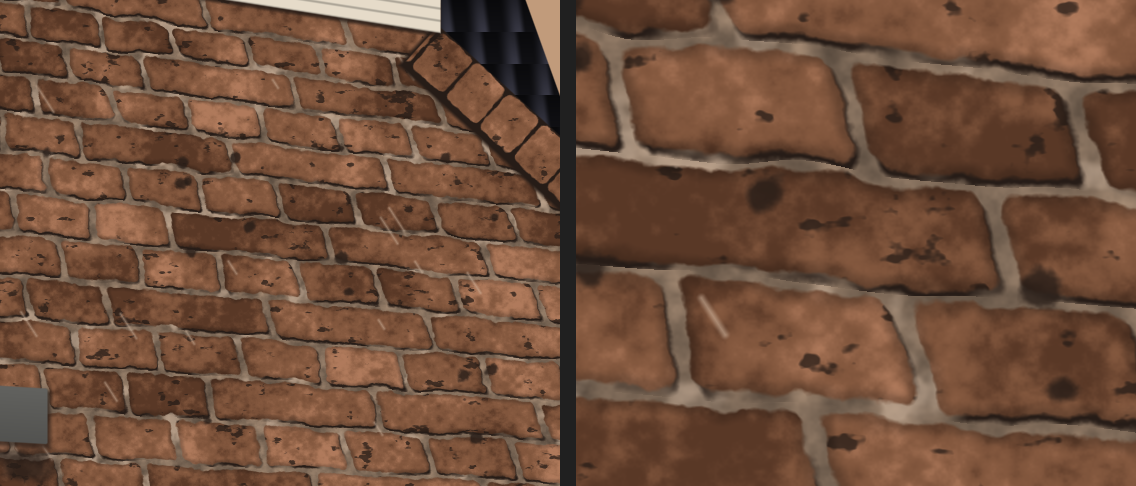
Left: the whole. Right: its middle third, enlarged.
Give the GLSL for this texture, as a WebGL 2 fragment shader.

```glsl
#version 300 es
// Weathered brick wall in sloping courses, with a roof verge, eaves board and grey box.
precision highp float;
uniform vec2 u_resolution;
out vec4 outColor;

const float VIEW_HEIGHT = 6.64;
const vec3 SOOT = vec3(0.15, 0.11, 0.09);
const vec3 BRICK_DARK = vec3(0.35, 0.22, 0.15);
const vec3 BRICK_MID = vec3(0.51, 0.34, 0.24);
const vec3 BRICK_LIGHT = vec3(0.69, 0.48, 0.36);
const vec3 MORTAR = vec3(0.50, 0.42, 0.35);
const vec3 PALE = vec3(0.84, 0.74, 0.65);
const vec3 TILE = vec3(0.09, 0.09, 0.11);
const vec3 BOX_GREY = vec3(0.32, 0.32, 0.31);

float hash(vec2 p) {
  return fract(sin(dot(p, vec2(127.1, 311.7))) * 43758.55);
}

float noise(vec2 p) {
  vec2 i = floor(p), f = fract(p);
  f = f * f * (3.0 - 2.0 * f);
  return mix(mix(hash(i), hash(i + vec2(1, 0)), f.x),
             mix(hash(i + vec2(0, 1)), hash(i + 1.0), f.x), f.y);
}

float fbm(vec2 p) {
  float sum = 0.0, amp = 0.5;
  for (int i = 0; i < 4; i++) {
    sum += amp * noise(p);
    p = p * 2.03 + 17.3;
    amp *= 0.5;
  }
  return sum / 0.9375;
}

float roundBox(vec2 p, vec2 halfSize, float radius) {
  vec2 d = abs(p) - halfSize + radius;
  return length(max(d, 0.0)) + min(max(d.x, d.y), 0.0) - radius;
}

float segment(vec2 p, vec2 a, vec2 b) {
  vec2 ab = b - a;
  return length(p - a - ab * clamp(dot(p - a, ab) / dot(ab, ab), 0.0, 1.0));
}

float fill(float d, float soft) { return 1.0 - smoothstep(-soft, soft, d); }

// Alternate courses drop every second joint to make long bricks
bool jointMissing(float k, float row) {
  return mod(row, 2.0) > 0.5 && k > 0.5 && mod(k + (row - 1.0) * 0.5, 2.0) < 0.5;
}

// Brick face: tone from dark to light, with grain and soot specks
vec3 brickColor(vec2 p, float id) {
  float tone = 0.46 + (id - 0.5) * 0.42 + (fbm(p * 1.3) - 0.5) * 1.1
             + (fbm(p * 11.0) - 0.5) * 0.65;
  vec3 c = mix(BRICK_DARK, BRICK_MID, smoothstep(0.05, 0.5, tone));
  c = mix(c, BRICK_LIGHT, smoothstep(0.45, 0.95, tone));
  return mix(c, SOOT, 0.75 * smoothstep(0.69, 0.78, fbm(p * vec2(5.0, 8.0) + 40.0)));
}

vec3 wall(vec2 p, float px) {
  vec2 q = p + 0.07 * (vec2(noise(p * 2.5), noise(p * 2.5 + 31.0)) - 0.5);
  // Courses tilt less and grow taller down the wall
  float level = (q.y - 0.14 * q.x) / (1.0 - 0.014 * q.x);
  float course = (sqrt(0.25 + 0.0288 * (level - 0.48)) - 0.5) / 0.0144;
  float row = floor(course) + 1.0, v = fract(course) - 0.5;
  float height = 0.5 + 0.0144 * course;
  float pitch = 1.0 + 0.015 * row;
  float start = 0.38 + 0.05 * row + 0.004 * row * row + 0.5 * pitch * mod(row, 2.0);
  float x = q.x - start - (0.08 + 0.012 * q.x) * v;
  float left = floor(x / pitch), right = left + 1.0;
  if (jointMissing(left, row)) left -= 1.0;
  if (jointMissing(right, row)) right += 1.0;
  vec2 local = vec2(x - 0.5 * (left + right) * pitch, v * height);
  vec2 halfSize = 0.5 * vec2((right - left) * pitch, height) - vec2(0.045, 0.04);
  float rough = (fbm(p * 9.0) - 0.5) * 0.07;
  float d = roundBox(local, halfSize, 0.07) + rough;
  // Mortar, then the broken shadow below each brick, then its face
  vec3 c = MORTAR * (0.62 + 0.75 * fbm(p * 7.0));
  c = mix(c, PALE, 0.5 * smoothstep(0.6, 0.75, fbm(p * 3.0 + 9.0)));
  float under = roundBox(local - vec2(0.012, 0.035), halfSize, 0.06) + rough;
  c = mix(c, SOOT, fill(under, 0.02) * smoothstep(0.3, 0.55, fbm(p * 2.2 + 5.0)));
  vec3 face = brickColor(p, hash(vec2(left, row)));
  face *= 1.0 - 0.22 * smoothstep(-0.08, 0.0, d);
  return mix(c, face, fill(d, max(px, 0.013)));
}

// Pale slanted scratches and dark holes scattered over the wall
vec3 wear(vec3 c, vec2 p, float px) {
  for (float i = 0.0; i < 16.0; i++) {
    vec2 at = vec2(hash(vec2(i, 3.0)) * 7.4, 0.7 + hash(vec2(i, 8.0)) * 5.6);
    float len = 0.12 + 0.3 * hash(vec2(i, 5.0));
    float scratch = segment(p, at, at + len * vec2(0.55, 0.85)) - 0.012;
    c = mix(c, PALE, 0.55 * fill(scratch, px + 0.012));
    vec2 hole = vec2(hash(vec2(i, 12.0)) * 7.0, 1.4 + hash(vec2(i, 19.0)) * 4.6);
    float r = 0.025 + 0.06 * hash(vec2(i, 23.0));
    c = mix(c, SOOT, 0.8 * fill(length(p - hole) - r + 0.12 * (fbm(p * 8.0) - 0.5), 0.03));
  }
  return c;
}

// Diagonal edging bricks, dark roof tiles and a tan beam
vec3 verge(vec3 c, vec2 p, float px) {
  vec2 q = p - vec2(6.05, 0.85);
  vec2 s = vec2(dot(q, vec2(0.74, 0.67)), dot(q, vec2(0.67, -0.74)));
  float strip = max(abs(s.y + 0.03) - 0.37, -0.38 - s.x);
  c = mix(c, SOOT, fill(strip - 0.04, 0.04));
  vec2 cell = vec2((fract(s.x / 0.62 + 0.5) - 0.5) * 0.62, s.y + 0.01);
  float block = roundBox(cell, vec2(0.285, 0.32), 0.07) + 0.05 * (fbm(p * 8.0) - 0.5);
  vec3 face = brickColor(p + 20.0, 0.65 + 0.3 * hash(vec2(floor(s.x / 0.62 + 0.5), 2.0)));
  c = mix(c, face, fill(max(block, strip), px));
  float roll = fract((p.x - 0.12 * p.y) * 2.1 + 0.2 * floor(p.y * 2.3));
  vec3 tile = TILE * (0.6 + 1.5 * smoothstep(0.3, 0.75, roll) * smoothstep(1.0, 0.8, roll));
  tile *= 0.65 + 0.5 * fract(p.y * 2.3);
  c = mix(c, tile, fill(max(0.33 - s.y, 6.02 - p.x), px));
  return mix(c, PALE * vec3(0.9, 0.82, 0.74), fill(7.18 + 0.36 * p.y - p.x, px));
}

// White board along the top with fine grooves
vec3 eaves(vec3 c, vec2 p, float px) {
  float drop = p.y - 0.155 * (p.x - 3.1);
  float end = p.x - 6.02;
  c = mix(c, SOOT, 0.8 * fill(max(drop - 0.05, end), 0.035));
  float groove = smoothstep(0.03, 0.0, abs(fract(drop * 6.0 + 0.5) - 0.5) / 6.0);
  return mix(c, vec3(0.9, 0.86, 0.79) * (1.0 - 0.25 * groove), fill(max(drop, end), px));
}

void main() {
  float px = VIEW_HEIGHT / u_resolution.y;
  vec2 p = vec2(gl_FragCoord.x, u_resolution.y - gl_FragCoord.y) * px;
  vec3 c = wear(wall(p, px), p, px);
  c = verge(c, p, px);
  c = eaves(c, p, px);
  // Grey box with a sooty patch beneath it
  float stain = length((p - vec2(0.35, 6.35)) * vec2(0.7, 1.3)) - 0.45 + fbm(p * 5.0) * 0.3;
  c = mix(c, SOOT, 0.75 * fill(stain, 0.12));
  vec2 b = p - vec2(0.2, 5.65 + 0.06 * p.x);
  c = mix(c, SOOT, 0.7 * fill(roundBox(b - vec2(0.03, 0.05), vec2(0.46, 0.4), 0.03), 0.05));
  c = mix(c, BOX_GREY * (1.1 - 0.25 * b.y), fill(roundBox(b, vec2(0.45, 0.38), 0.03), px));
  outColor = vec4(c, 1.0);
}
```
